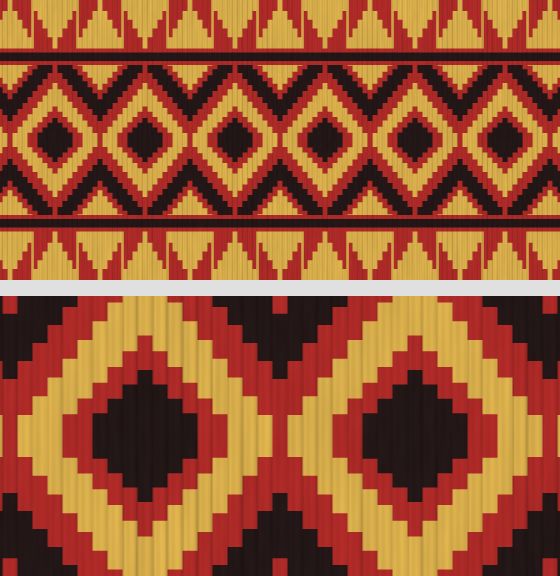
Top, the full canvas; bottom, a detail of the centre.
Reproduce this pattern procedurally as a WebGL 2 fragment shader.

```glsl
#version 300 es
precision highp float;

uniform vec2 u_resolution;
out vec4 fragColor;

const vec3 RED = vec3(0.675, 0.163, 0.152);
const vec3 GOLD = vec3(0.845, 0.68, 0.295);
const vec3 BLACK = vec3(0.135, 0.09, 0.088);

float hash(float n) {
    return fract(sin(n * 91.7) * 4375.5);
}

vec2 gradient(vec2 cell) {
    float a = 6.2832 * hash(dot(cell, vec2(1.37, 7.91)));
    return vec2(cos(a), sin(a));
}

float gradientNoise(vec2 p) {
    vec2 i = floor(p), f = fract(p);
    vec2 u = f * f * (3.0 - 2.0 * f);
    float a = dot(gradient(i), f);
    float b = dot(gradient(i + vec2(1, 0)), f - vec2(1, 0));
    float c = dot(gradient(i + vec2(0, 1)), f - vec2(0, 1));
    float d = dot(gradient(i + 1.0), f - 1.0);
    return mix(mix(a, b, u.x), mix(c, d, u.x), u.y);
}

// Stepped diamonds between chevrons
vec3 diamondBand(float column, float y) {
    if (y < 4.4 - 0.96 * column && column < 3.5) return BLACK;
    if (y < 6.7 - 1.05 * column && column < 5.5) return RED;
    if (y < 11.4 - 1.25 * column && column < 8.5) return GOLD;
    float chevron = y + 1.2 * column;
    if (chevron > 20.85) return GOLD;
    if (chevron > 14.6 && chevron < 18.95 && column > 0.5) return BLACK;
    return RED;
}

// Interlocking stepped teeth, split by thin upright slits
vec3 toothBand(float x, float column, float y) {
    if (column < 0.5 || column > 8.5 || abs(x - 4.5) < 0.28) return GOLD;
    bool tooth = column < 4.5 ? y < 18.8 + 1.75 * column
                              : y > 11.8 + 1.75 * column;
    return tooth ? RED : GOLD;
}

// One unit is one woven column; a motif spans 18 of them
vec3 weave(vec2 p) {
    float x = abs(mod(p.x - 2.0, 18.0) - 9.0);
    float y = abs(p.y - 28.0);
    float column = floor(x + 0.5);
    vec3 color = RED;
    if (y < 15.0) color = diamondBand(column, y);
    else if (y > 15.8 && y < 17.5) color = BLACK;
    else if (y > 18.3) color = toothBand(x, column, y);

    // Warp ribs, uneven dark threads and faded streaks
    float thread = floor(p.x + 0.5);
    float seam = 1.0 - smoothstep(0.04, 0.18, abs(p.x + 0.5 - floor(p.x + 1.0)));
    float shade = 1.0 + 0.025 * sin(p.x * 12.566);
    shade -= seam * 0.16 * hash(thread + 3.0);
    shade += 0.06 * gradientNoise(p * vec2(1.3, 0.12));
    return color * shade + 0.012 * gradientNoise(p * vec2(2.7, 0.5));
}

void main() {
    // Average a small grid of samples to smooth every edge
    vec3 sum = vec3(0.0);
    for (int j = 0; j < 4; j++) {
        for (int i = 0; i < 4; i++) {
            vec2 offset = (vec2(i, j) - 1.5) * 0.3;
            sum += weave((gl_FragCoord.xy + offset) * 56.0 / u_resolution.y);
        }
    }
    fragColor = vec4(sum / 16.0, 1.0);
}
```
